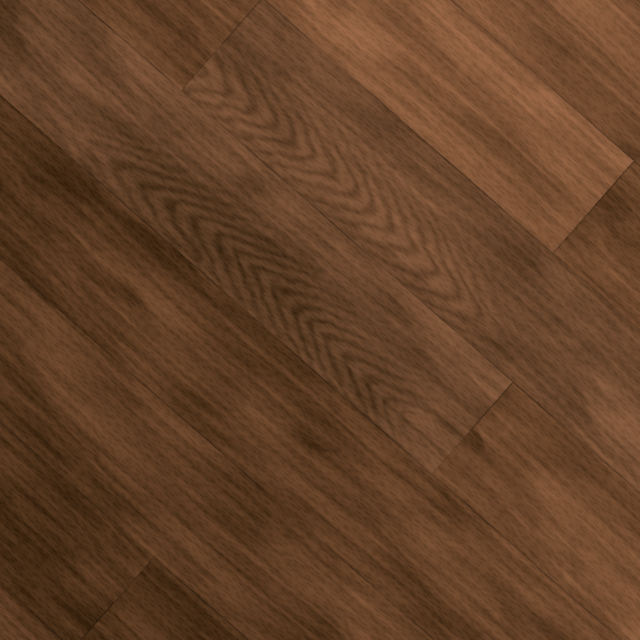
Give the GLSL for this texture, as a Shadertoy shader.

```glsl
// Dark wooden floor of long planks laid diagonally, with butt joints and arched figure.
// Rotated plank coordinates select a tone; layered sines give fibres and blotches,
// cellular noise gives pores and knots, and nested hyperbolas give the arches.

const vec3 SHADE = vec3(0.30, 0.19, 0.10);
const vec3 SHEEN = vec3(0.54, 0.36, 0.24);
const vec3 COOL_SHIFT = vec3(-0.004, 0.003, 0.008);
const vec2 ALONG = vec2(0.751, -0.660);   // direction of the planks
const vec2 ACROSS = vec2(0.660, 0.751);
const float ROW_WIDTH = 0.192;
const float ROW_OFFSET = 0.832;           // seam below row zero
const float PLANK_LENGTH = 1.4;
const float SEAM_WIDTH = 0.0022;
const float SEAM_DEPTH = 0.30;
const float FIBRE = 0.20;
const float BLOTCH = 0.26;
const float MOTTLE = 0.15;
const float PORE = 0.20;
const float KNOT = 0.30;
const float ARCH_DEPTH = 0.27;
const float ARCH_SPACING = 0.042;
const float ARCH_SLOPE = 2.6;
const float ARCH_HALF_WIDTH = 0.060;
const float LIGHT = 0.32;                 // brightening toward the right

// Per row, from the lower left: joint position, tone before, tone after, arch direction
const int ROWS = 8;
const vec4 ROW[ROWS] = vec4[ROWS](
    vec4(0.20, 0.28, 0.28, 0.0), vec4(0.755, 0.10, 0.18, 0.0),
    vec4(0.10, 0.36, 0.36, 0.0), vec4(0.00, 0.28, 0.28, 0.0),
    vec4(0.996, 0.50, 0.46, -1.0), vec4(0.306, 0.48, 0.48, 1.0),
    vec4(0.91, 0.80, 0.34, 0.0), vec4(0.10, 0.58, 0.58, 0.0));

vec2 hash2(vec2 p) {
    return fract(sin(vec2(dot(p, vec2(127.1, 311.7)), dot(p, vec2(269.5, 183.3)))) * 43758.5);
}

// Distance to the nearest scattered point
float cellular(vec2 p) {
    vec2 cell = floor(p), f = fract(p);
    float nearest = 2.0;
    for (int y = -1; y <= 1; y++)
        for (int x = -1; x <= 1; x++) {
            vec2 o = vec2(x, y);
            nearest = min(nearest, length(o + hash2(cell + o) - f));
        }
    return nearest;
}

// Turned and warped sines, roughly -1 to 1
float layeredSines(vec2 p) {
    float sum = 0.0, amp = 0.5;
    for (int i = 0; i < 5; i++) {
        p = mat2(0.8, 0.6, -0.6, 0.8) * p * 1.7 + 1.3;
        sum += amp * sin(p.x + 1.6 * sin(p.y + float(i)));
        amp *= 0.62;
    }
    return sum;
}

// Nested arches along a plank: x is their tone, y the area they cover
vec2 arches(float u, float w, float direction, float warp) {
    w += 0.010 * sin(u * 8.0);
    float reach = smoothstep(0.18, 0.36, u) * (1.0 - smoothstep(0.82, 1.0, u));
    float area = abs(direction) * reach * exp(-pow(w / ARCH_HALF_WIDTH, 2.0));
    float phase = u + direction * ARCH_SLOPE * sqrt(w * w + 0.0002) + 0.022 * warp;
    float ring = sin(6.2832 * phase / ARCH_SPACING);
    return vec2(area * ring * (0.75 - 0.25 * ring), area);
}

vec3 floorColor(vec2 p) {
    // Plank layout
    float u = dot(p, ALONG) - ALONG.y;
    float v = (dot(p, ACROSS) - ROW_OFFSET) / ROW_WIDTH;
    float row = floor(v);
    vec4 data = ROW[int(mod(row + 5.0, float(ROWS)))];
    float span = (u - data.x) / PLANK_LENGTH;
    float plank = floor(span);
    bool after = mod(plank, 2.0) < 0.5;
    float tone = after ? data.z : data.y;
    float direction = after == (data.w > 0.0) ? data.w : 0.0;

    // Grain, shifted for each plank and gently waving
    float w = fract(v) * ROW_WIDTH;
    vec2 grain = vec2(u, w + 0.005 * sin(u * 6.0 + row)) + 5.0 * hash2(vec2(row, plank));
    float blotch = layeredSines(grain * vec2(3.5, 13.0));
    float mottle = layeredSines(grain * vec2(13.0, 34.0) + blotch);
    float fibre = layeredSines(grain * vec2(5.0, 140.0) + 0.5 * blotch);
    float pore = 1.0 - smoothstep(0.1, 0.45, cellular(grain * vec2(60.0, 230.0)));
    float spot = cellular(grain * vec2(2.5, 4.5) + 0.03 * mottle);
    float knot = 1.0 - smoothstep(0.02, 0.10, spot);
    vec2 arch = arches(u, w - 0.24 * ROW_WIDTH, direction, blotch + 0.5 * mottle);

    float plain = 1.0 - 0.5 * arch.y;
    tone += plain * (FIBRE * fibre + BLOTCH * blotch + MOTTLE * mottle);
    tone -= PORE * pore + KNOT * knot * plain;
    tone += ARCH_DEPTH * arch.x + arch.y * (0.18 * direction - 0.06);
    tone += LIGHT * (p.x - 0.45);
    vec3 color = mix(SHADE, SHEEN, max(tone, -0.45)) + COOL_SHIFT * abs(direction);

    // Soft seams and butt joints that fade in and out
    float seam = min(abs(v - round(v)) * ROW_WIDTH, abs(span - round(span)) * PLANK_LENGTH);
    float line = 1.0 - smoothstep(0.0, SEAM_WIDTH, seam);
    float strength = 0.65 + 0.35 * sin(u * 9.0 + 2.0 * sin(u * 23.0) + 2.4 * round(v));
    return color * (1.0 - SEAM_DEPTH * strength * line);
}

void mainImage(out vec4 fragColor, in vec2 fragCoord) {
    // Four samples per pixel smooth the edges
    vec3 sum = vec3(0.0);
    for (int i = 0; i < 4; i++) {
        vec2 offset = vec2(i % 2, i / 2) * 0.5 - 0.25;
        sum += floorColor((fragCoord + offset) / iResolution.y);
    }
    fragColor = vec4(clamp(sum * 0.25, 0.0, 1.0), 1.0);
}
```
